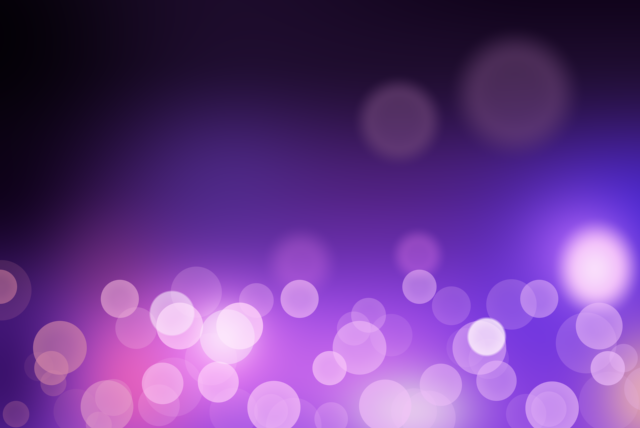
Write a WebGL 1 fragment shader that draws this background.

```glsl
precision highp float;
// Violet bokeh: a dark-to-violet gradient is tinted by broad Gaussian glows,
// then overlaid with blurred discs and rows of crisp translucent discs.
// Positions are in canvas heights, with the origin at the lower left.

uniform vec2 u_resolution;

const vec3 BLACK  = vec3(0.01, 0.00, 0.02);
const vec3 PLUM   = vec3(0.06, 0.00, 0.11);
const vec3 VIOLET = vec3(0.53, 0.24, 0.87);
const vec3 BLUE   = vec3(0.25, 0.14, 0.86);
const vec3 ROSE   = vec3(0.92, 0.36, 0.68);
const vec3 ORCHID = vec3(0.97, 0.52, 0.96);
const vec3 MAUVE  = vec3(0.46, 0.29, 0.49);
const vec3 PEACH  = vec3(0.95, 0.72, 0.62);
const vec3 PEARL  = vec3(0.99, 0.93, 0.99);

float hash(float n) {
  return fract(sin(n * 127.1 + 3.7) * 4375.85);
}

// Elliptical Gaussian falloff
float glow(vec2 p, vec2 centre, vec2 radii) {
  vec2 q = (p - centre) / radii;
  return exp(-dot(q, q));
}

// Disc coverage, with a slightly stronger rim
float disc(vec2 p, vec2 centre, float radius, float blur) {
  float d = length(p - centre);
  float rim = 0.85 + 0.15 * smoothstep(0.3, 1.0, d / radius);
  return rim * (1.0 - smoothstep(radius - blur, radius + blur, d));
}

// Disc tint across the canvas: peach, rose, pearl, lavender
vec3 discTint(float x) {
  vec3 tint = mix(vec3(0.82, 0.50, 0.62), vec3(1.00, 0.80, 0.98), smoothstep(0.05, 0.45, x));
  return mix(tint, vec3(0.93, 0.74, 0.98), smoothstep(0.6, 1.2, x));
}

vec3 backdrop(vec2 p) {
  vec3 c = mix(VIOLET, vec3(0.34, 0.14, 0.54), smoothstep(0.22, 0.57, p.y));
  c = mix(c, vec3(0.12, 0.05, 0.18), smoothstep(0.47, 0.87, p.y));
  c = mix(c, vec3(0.06, 0.01, 0.10), smoothstep(0.80, 1.05, p.y) * smoothstep(0.4, 1.3, p.x));
  // Blue haze
  c = mix(c, BLUE, 0.80 * glow(p, vec2(1.50, 0.48), vec2(0.32, 0.20)));
  c = mix(c, BLUE, 0.30 * glow(p, vec2(1.26, 0.25), vec2(0.20, 0.16)));
  c = mix(c, vec3(0.33, 0.20, 0.61), 0.50 * glow(p, vec2(0.50, 0.56), vec2(0.22, 0.20)));
  // Shadows on the left
  c = mix(c, PLUM, 0.92 * glow(p, vec2(-0.02, 0.55), vec2(0.26, 0.28)));
  c = mix(c, BLACK, 0.98 * glow(p, vec2(-0.05, 0.92), vec2(0.36, 0.38)));
  c = mix(c, vec3(0.18, 0.04, 0.36), 0.85 * glow(p, vec2(0.0, 0.12), vec2(0.17, 0.24)));
  // Rose and orchid light along the bottom
  c = mix(c, vec3(0.48, 0.18, 0.42), 0.40 * glow(p, vec2(0.26, 0.36), vec2(0.13, 0.14)));
  c = mix(c, ROSE, 0.85 * glow(p, vec2(0.32, 0.11), vec2(0.15, 0.18)));
  c = mix(c, ORCHID, 0.85 * glow(p, vec2(0.51, 0.18), vec2(0.17, 0.15)));
  c = mix(c, ORCHID, 0.55 * glow(p, vec2(0.84, 0.12), vec2(0.24, 0.15)));
  c = mix(c, vec3(0.88, 0.83, 0.90), 0.90 * glow(p, vec2(0.96, 0.04), vec2(0.14, 0.09)));
  c = mix(c, PEACH, 0.80 * glow(p, vec2(1.51, 0.08), vec2(0.11, 0.14)));
  return c;
}

// Blurred lights floating above the crisp rows
vec3 addSoftLights(vec3 c, vec2 p) {
  c = mix(c, MAUVE, 0.62 * disc(p, vec2(0.932, 0.717), 0.086, 0.027));
  c = mix(c, MAUVE, 0.56 * disc(p, vec2(1.205, 0.781), 0.122, 0.042));
  c = mix(c, ORCHID, 0.30 * disc(p, vec2(0.703, 0.385), 0.060, 0.035));
  c = mix(c, ORCHID, 0.35 * disc(p, vec2(0.977, 0.404), 0.048, 0.022));
  c = mix(c, vec3(0.70, 0.38, 0.99), 0.80 * glow(p, vec2(1.36, 0.41), vec2(0.14, 0.13)));
  float core = length((p - vec2(1.395, 0.373)) / vec2(0.095, 0.108));
  c = mix(c, vec3(0.97, 0.71, 0.98), 0.90 * (1.0 - smoothstep(0.45, 1.15, core)));
  return mix(c, PEARL, 0.75 * glow(p, vec2(1.39, 0.37), vec2(0.06, 0.07)));
}

// Faint discs scattered over the lower third
vec3 addScatter(vec3 c, vec2 p, float pixel) {
  for (int i = 0; i < 32; i++) {
    float n = float(i);
    vec2 centre = vec2(1.56 * fract(n * 0.618 + 0.08), 0.33 * pow(hash(n), 1.6));
    float radius = mix(0.030, 0.072, hash(n + 40.0));
    float alpha = mix(0.10, 0.30, hash(n + 80.0));
    c = mix(c, discTint(centre.x), alpha * disc(p, centre, radius, pixel));
  }
  return c;
}

// Evenly spaced discs that bob on a cosine; the low ones are larger
vec3 addRow(vec3 c, vec2 p, vec2 start, float gap, float wave, float bob, float pixel) {
  for (int i = 0; i < 11; i++) {
    float n = float(i);
    float lift = cos(n * wave);
    vec2 centre = start + vec2(gap * n, bob * lift);
    float radius = 0.052 - 0.012 * lift;
    float alpha = 0.44 + 0.25 * hash(n + start.x) + 0.15 * glow(centre, vec2(0.5, 0.23), vec2(0.15));
    c = mix(c, discTint(centre.x), alpha * disc(p, centre, radius, pixel));
  }
  return c;
}

void main() {
  vec2 p = gl_FragCoord.xy / u_resolution.y;
  float pixel = max(0.002, 0.8 / u_resolution.y);
  vec3 c = addSoftLights(backdrop(p), p);
  c = addScatter(c, p, pixel);
  c = addRow(c, p, vec2(0.12, 0.09), 0.13, 2.5, 0.05, pixel);
  c = addRow(c, p, vec2(0.0, 0.255), 0.14, 2.693, 0.075, pixel);
  // Brightest highlights
  c = mix(c, PEARL, 0.45 * disc(p, vec2(0.531, 0.213), 0.064, pixel));
  c = mix(c, PEARL, 0.75 * glow(p, vec2(0.525, 0.215), vec2(0.065)));
  c = mix(c, PEARL, 0.85 * disc(p, vec2(1.137, 0.213), 0.044, 0.004));
  c = mix(c, PEARL, 0.60 * disc(p, vec2(0.402, 0.268), 0.052, 0.003));
  gl_FragColor = vec4(c, 1.0);
}
```
